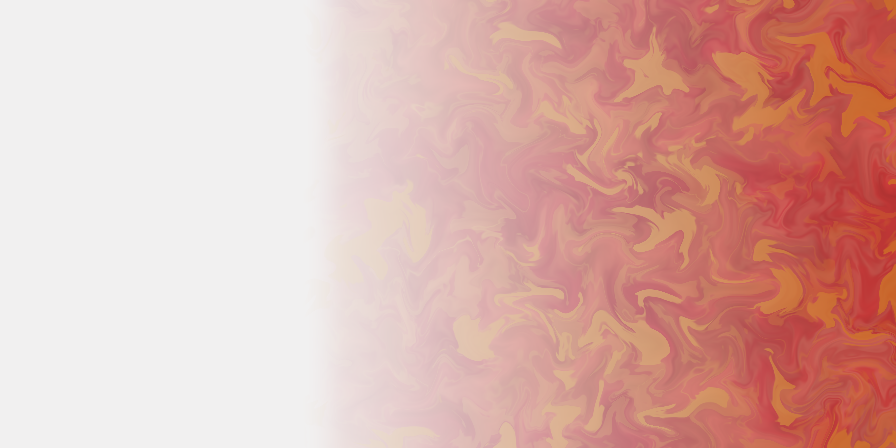
A WebGL 1 fragment shader for this background:

```glsl
precision highp float;
// Marbled rose and gold ink that dissolves leftwards into a plain pale field.
// Curl noise bends the plane; soft ellipses steer where the gold collects,
// and a horizontal veil fades the ink out.

uniform vec2 u_resolution;

#define PAPER vec3(0.947, 0.943, 0.943)
#define MAUVE vec3(0.730, 0.315, 0.345)
#define RED vec3(0.750, 0.215, 0.210)
#define CORAL vec3(0.790, 0.450, 0.385)
#define GOLD vec3(0.830, 0.620, 0.380)
#define ORANGE vec3(0.810, 0.450, 0.150)
#define SWIRL 0.034
#define SWIRL_SCALE 7.0
#define GOLD_LEVEL 0.69
#define POOL_PULL 0.17
#define VEIL_START 0.22
#define VEIL_END 0.90

float hash(vec2 p) {
  return fract(sin(dot(p, vec2(127.1, 311.7))) * 43758.5);
}

float noise(vec2 p) {
  vec2 i = floor(p);
  vec2 f = fract(p);
  f = f * f * f * (f * (f * 6.0 - 15.0) + 10.0);
  float low = mix(hash(i), hash(i + vec2(1.0, 0.0)), f.x);
  float high = mix(hash(i + vec2(0.0, 1.0)), hash(i + 1.0), f.x);
  return mix(low, high, f.y);
}

float fbm(vec2 p) {
  float sum = 0.0;
  float weight = 0.54;
  for (int i = 0; i < 4; i++) {
    sum += weight * noise(p);
    p = mat2(1.6, 1.2, -1.2, 1.6) * p + 3.7;
    weight *= 0.5;
  }
  return sum;
}

// Divergence-free flow, so the ink stretches and curls
vec2 curl(vec2 p) {
  float e = 0.03;
  float n = noise(p);
  return vec2(noise(p + vec2(0.0, e)) - n, n - noise(p + vec2(e, 0.0))) / e;
}

vec2 marble(vec2 p) {
  float frequency = SWIRL_SCALE;
  float reach = SWIRL;
  for (int i = 0; i < 7; i++) {
    p += reach * curl(p * frequency + float(i) * 5.3);
    frequency *= 1.26;
    reach *= 0.81;
  }
  return p;
}

// Soft ellipse, tilted by an angle
float pool(vec2 p, vec2 center, vec2 radius, float angle) {
  vec2 d = p - center;
  float c = cos(angle);
  float s = sin(angle);
  d = vec2(c * d.x + s * d.y, c * d.y - s * d.x) / radius;
  return exp(-dot(d, d));
}

// Where gold gathers, in units of the canvas height
float goldPools(vec2 p) {
  float g = pool(p, vec2(0.93, 0.75), vec2(0.09, 0.04), 0.9);
  g += pool(p, vec2(0.96, 0.47), vec2(0.11, 0.05), 0.1);
  g += pool(p, vec2(1.10, 0.45), vec2(0.09, 0.07), 0.5);
  g += pool(p, vec2(1.04, 0.23), vec2(0.12, 0.03), 0.3);
  g += pool(p, vec2(1.29, 0.74), vec2(0.11, 0.05), -0.6);
  g += pool(p, vec2(1.46, 0.80), vec2(0.03, 0.07), 0.0);
  g += pool(p, vec2(1.36, 0.52), vec2(0.05, 0.10), 0.2);
  g += pool(p, vec2(1.58, 0.57), vec2(0.14, 0.05), -0.4);
  g += pool(p, vec2(1.45, 0.33), vec2(0.07, 0.04), 0.7);
  g += pool(p, vec2(1.44, 0.18), vec2(0.03, 0.08), 0.1);
  g += pool(p, vec2(1.57, 0.12), vec2(0.04, 0.07), 0.2);
  g += pool(p, vec2(1.75, 0.10), vec2(0.05, 0.05), 0.0);
  g += pool(p, vec2(1.78, 0.32), vec2(0.13, 0.05), -0.5);
  g += pool(p, vec2(1.87, 0.82), vec2(0.19, 0.12), -0.7);
  return min(g, 1.0);
}

void main() {
  vec2 uv = gl_FragCoord.xy / u_resolution;
  vec2 p = vec2(uv.x * 2.0, uv.y);
  vec2 q = marble(p);

  // Ink body: mauve to red, with coral clouds and flow bands
  float heat = smoothstep(0.72, 1.0, uv.x);
  float cloud = fbm(q * 7.0 + 11.0);
  float bands = (0.5 + 0.5 * sin(cloud * 50.0)) * smoothstep(0.3, 0.6, noise(p * 6.0));
  vec3 color = mix(MAUVE, RED, heat);
  color = mix(color, CORAL, smoothstep(0.38, 0.64, cloud) * (0.7 - 0.35 * heat));
  color = mix(color, CORAL, 0.38 * bands);
  color *= 0.88 + 0.22 * fbm(q * 16.0);

  // Gold pools, smaller flecks, and fine veins along the flow
  float pools = goldPools(mix(p, q, 0.6));
  float gold = smoothstep(0.0, 0.04, fbm(q * 12.0 + 2.0) + POOL_PULL * pools - GOLD_LEVEL);
  float fleck = smoothstep(0.60, 0.66, fbm(q * 19.0 + 31.0) + 0.06 * pools);
  float vein = 1.0 - smoothstep(0.0, 0.03, abs(fbm(q * 8.0 + 23.0) - 0.52));
  float ink = max(0.75 * gold, max(0.32 * fleck, vein * (0.24 + 0.34 * pools)));
  color = mix(color, mix(GOLD, ORANGE, heat), ink);

  // Pale veil, slightly thinner near the top
  float t = uv.x + 0.025 * (uv.y - 0.5);
  float opacity = smoothstep(VEIL_START, VEIL_END, t);
  opacity *= smoothstep(0.335, 0.39, uv.x);
  opacity = mix(opacity, sqrt(opacity), 0.2 * gold);
  gl_FragColor = vec4(mix(PAPER, color, opacity), 1.0);
}
```
